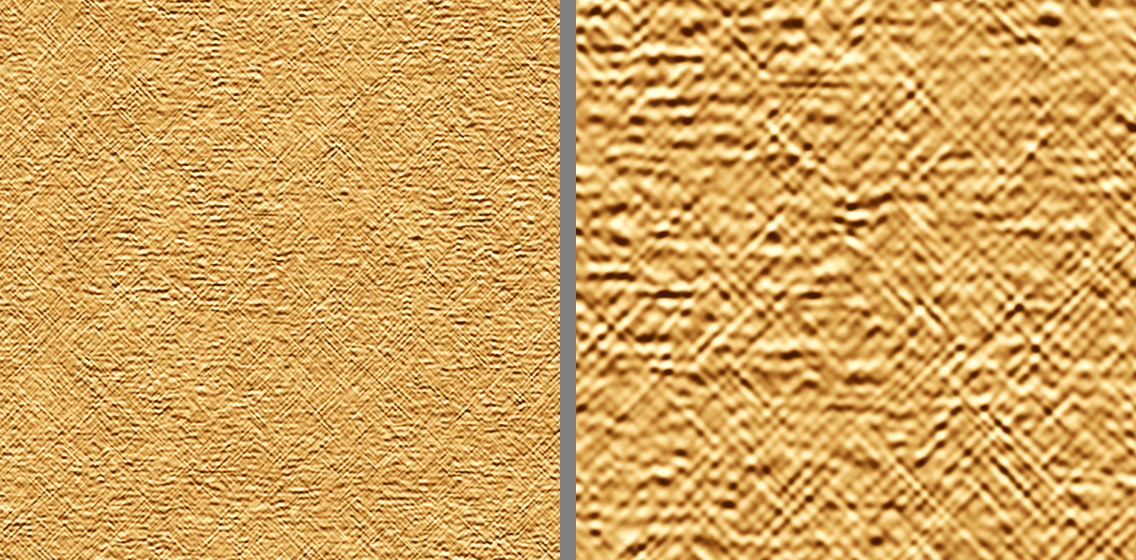
Left: the whole. Right: its middle third, enlarged.
Write a Shadertoy shader that draws this texture.

```glsl
// Golden woven cloth: fine diagonal cross threads with broken horizontal ridges.
#define THREAD_COUNT 132.0     // threads per canvas, in each diagonal direction
#define THREAD_STRETCH 42.0    // noise cells along the threads, per canvas
#define THREAD_DEPTH 0.88
#define RIDGE_COUNT 87.0       // horizontal rows per canvas
#define RIDGE_STRETCH 78.0     // noise cells along the rows, per canvas
#define RIDGE_DEPTH 1.35
#define GRAIN_DENSITY 300.0
#define GRAIN_DEPTH 0.3
#define SHADE_DEPTH 0.22
#define REPEAT_SIZE vec2(0.5, 0.47)
#define CONTRAST 0.98

const float TAU = 6.2831853;

// Random value from -1 to 1 for each lattice cell
float hash(vec2 cell) {
    uvec2 k = uvec2(ivec2(cell)) * uvec2(1597334673u, 3812015801u);
    uint h = k.x ^ k.y;
    h = (h ^ (h >> 16)) * 2146121005u;
    h = (h ^ (h >> 15)) * 2221713035u;
    return float((h ^ (h >> 16)) >> 8) / 8388608.0 - 1.0;
}

float noise(vec2 p) {
    vec2 cell = floor(p), f = fract(p);
    f = f * f * (3.0 - 2.0 * f);
    return mix(mix(hash(cell), hash(cell + vec2(1, 0)), f.x),
               mix(hash(cell + vec2(0, 1)), hash(cell + vec2(1, 1)), f.x), f.y);
}

// Slope of the noise along y, as seen under raking light
float emboss(vec2 p) {
    return noise(p) - noise(p + vec2(0, 1));
}

// Fine parallel threads, running along x of the given frame
float threads(vec2 p, float seed) {
    float drift = 0.5 * noise(p * vec2(16.0, 55.0) + seed);
    float regular = sin(TAU * (p.y * THREAD_COUNT + drift));
    float loose = emboss(p * vec2(THREAD_STRETCH, 2.1 * THREAD_COUNT) + seed);
    float strength = 1.0 + 0.6 * noise(p * vec2(20.0, 50.0) + seed + 59.0);
    return strength * (0.45 * regular + 0.75 * loose);
}

// Short scalloped ridges in horizontal rows
float ridges(vec2 p) {
    float drift = 0.5 * noise(p * vec2(55.0, 48.0) + 311.0);
    float regular = sin(TAU * (p.y * RIDGE_COUNT + drift));
    float loose = emboss(p * vec2(RIDGE_STRETCH, 2.2 * RIDGE_COUNT) + 503.0);
    float strength = 1.0 + 0.75 * noise(p * vec2(RIDGE_STRETCH, RIDGE_COUNT) + 71.0)
        + 0.35 * noise(p * vec2(18.0, 40.0) + 41.0);
    return strength * (0.5 * regular + 0.65 * loose);
}

float relief(vec2 p) {
    vec2 diagonal = vec2(p.x + p.y, p.x - p.y) * 0.70710678;

    // Ridges fade near the repeat seams, where the cross threads stand out
    vec2 wave = cos(TAU * (p / REPEAT_SIZE - vec2(0.68, 0.18)));
    float patches = 0.25 * noise(p * vec2(9.0, 15.0) + 17.0);
    float ridgeShare = clamp(0.95 + 0.2 * wave.x + 0.08 * wave.y + patches, 0.35, 1.5);
    float threadShare = 1.35 - 0.35 * ridgeShare;

    float cross = threads(diagonal, 137.0) + threads(diagonal.yx, 829.0);
    float grain = noise(p * GRAIN_DENSITY + 233.0);
    float shade = noise(p * vec2(14.0, 32.0) + 91.0);
    return CONTRAST * (THREAD_DEPTH * threadShare * cross
        + RIDGE_DEPTH * ridgeShare * ridges(p)
        + GRAIN_DEPTH * grain + SHADE_DEPTH * shade);
}

// Blend to the next tone while the height passes from low to high
vec3 blend(vec3 tone, vec3 next, float low, float high, float height) {
    return mix(tone, next, clamp((height - low) / (high - low), 0.0, 1.0));
}

vec3 clothColor(float height) {
    vec3 tone = vec3(0.28, 0.10, 0.00);
    tone = blend(tone, vec3(0.44, 0.21, 0.02), -2.9, -1.96, height);
    tone = blend(tone, vec3(0.66, 0.39, 0.13), -1.96, -1.2, height);
    tone = blend(tone, vec3(0.79, 0.55, 0.23), -1.2, -0.57, height);
    tone = blend(tone, vec3(0.89, 0.70, 0.36), -0.57, 0.1, height);
    tone = blend(tone, vec3(0.97, 0.82, 0.53), 0.1, 0.84, height);
    tone = blend(tone, vec3(1.00, 0.94, 0.72), 0.84, 1.7, height);
    return blend(tone, vec3(1.00, 1.00, 0.88), 1.7, 2.8, height);
}

void mainImage(out vec4 fragColor, in vec2 fragCoord) {
    // Four samples per pixel smooth the threads
    vec3 color = vec3(0);
    for (int i = 0; i < 4; i++) {
        vec2 offset = vec2(i & 1, i >> 1) * 0.5 - 0.25;
        color += clothColor(relief((fragCoord + offset) / iResolution.y));
    }
    fragColor = vec4(color / 4.0, 1.0);
}
```
